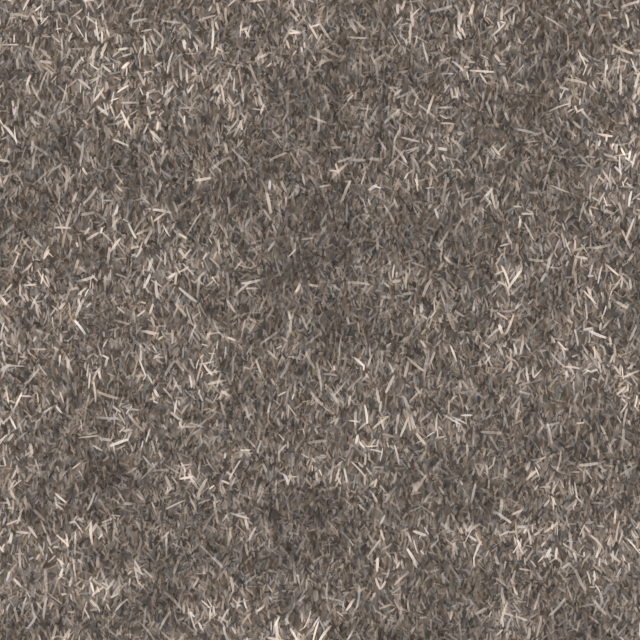
Write a WebGL 1 fragment shader that draws this texture.

```glsl
precision highp float;

uniform vec2 u_resolution;

float hash(vec2 p) {
  vec3 q = fract(p.xyx * vec3(0.1031, 0.1030, 0.0973));
  q += dot(q, q.yzx + 33.33);
  return fract((q.x + q.y) * q.z);
}

float noise(vec2 p) {
  vec2 i = floor(p);
  vec2 f = fract(p);
  f = f * f * (3.0 - 2.0 * f);
  return mix(mix(hash(i), hash(i + vec2(1.0, 0.0)), f.x),
             mix(hash(i + vec2(0.0, 1.0)), hash(i + vec2(1.0, 1.0)), f.x), f.y);
}

// Warm straw to cool grey, paler tones being more neutral
vec3 fiberColor(float tone, float coolness) {
  vec3 warm = vec3(1.05, 0.91, 0.79);
  vec3 cool = vec3(0.965, 0.925, 0.90);
  vec3 tint = mix(warm, cool, coolness);
  return tone * mix(tint, vec3(1.0, 0.955, 0.91), smoothstep(0.5, 0.9, tone) * 0.5);
}

// One layer of soft tapered fibers, one candidate per grid cell
vec3 layFibers(vec3 color, vec2 uv, float cells, float seed, float halfWidth,
               vec2 toneRange, float share, float opacity) {
  vec2 p = uv * cells + seed * vec2(17.37, 9.71);
  vec2 cell = floor(p);
  float soft = max(0.0013, 0.6 / u_resolution.y) * cells;
  for (int y = -1; y <= 1; y++) {
    for (int x = -1; x <= 1; x++) {
      vec2 id = cell + vec2(float(x), float(y));
      vec2 key = id + seed * 71.0;
      float shape = hash(key + 3.1);
      float tone = hash(key + 11.7);
      vec2 center = id + vec2(hash(key), hash(key + 29.3));

      // Mostly upright, leaning either way, with some lying flat
      float lean = hash(key + 41.9) + hash(key + 53.3) - 1.0;
      float flatness = 1.5708 * step(0.84, hash(key + 61.3));
      float angle = 1.5708 + lean * 1.2 + flatness;
      vec2 axis = vec2(cos(angle), sin(angle));
      vec2 d = p - center;
      float along = dot(d, axis);
      float halfLength = mix(0.42, 0.9, shape * shape);
      float bend = (hash(key + 67.1) - 0.5) * 0.25;
      float across = dot(d, vec2(-axis.y, axis.x)) + bend * along * along;

      float taper = 1.0 - 0.3 * abs(along) / halfLength;
      float width = halfWidth * cells * taper * mix(0.7, 1.25, hash(key + 83.7));
      float body = 1.0 - smoothstep(width - soft, width + soft, abs(across));
      float ends = 1.0 - smoothstep(halfLength - 0.25, halfLength, abs(along));
      float strength = mix(0.65, 1.0, hash(key + 77.7)) * opacity;
      float present = step(hash(key + 97.9), share);
      vec3 fiber = fiberColor(mix(toneRange.x, toneRange.y, tone), hash(key + 5.9));
      color = mix(color, fiber, body * ends * present * strength);
    }
  }
  return color;
}

void main() {
  vec2 uv = gl_FragCoord.xy / u_resolution;
  float patches = 0.25 * noise(uv * 7.0 + 4.0) + 0.35 * noise(uv * 19.0 + 31.0)
                + 0.40 * noise(uv * 42.0 + 57.0);
  float clumps = smoothstep(0.3, 0.68, patches);

  // Dark, softly mottled ground
  float ground = 0.27 + 0.24 * noise(uv * vec2(230.0, 120.0));
  vec3 color = fiberColor(ground, noise(uv * 90.0 + 8.0));

  // Dense undercoat of soft fibers
  for (int i = 0; i < 5; i++) {
    float layer = float(i);
    color = layFibers(color, uv, 76.0 + 7.0 * layer, layer + 1.0, 0.0016,
                      vec2(0.21, 0.69), 0.85, 0.82);
  }

  // Pale fibers, gathered in loose clumps
  for (int i = 0; i < 3; i++) {
    float layer = float(i);
    color = layFibers(color, uv, 74.0 - 12.0 * layer, layer + 11.0, 0.0017,
                      vec2(0.53, 0.90), 0.46, mix(0.3, 1.0, clumps));
  }
  // Sparse long bright straws
  color = layFibers(color, uv, 42.0, 21.0, 0.0021, vec2(0.72, 0.95), 0.42, mix(0.65, 1.0, clumps));

  // Broad shading and faint level bands toward the lower left
  float bands = noise(uv * vec2(3.0, 45.0) + 13.0) - 0.5;
  float bandFade = (1.0 - smoothstep(0.2, 0.7, uv.x)) * (1.0 - smoothstep(0.2, 0.5, uv.y));
  color *= 0.78 + 0.42 * patches + 0.14 * bands * bandFade;
  gl_FragColor = vec4(color, 1.0);
}
```
